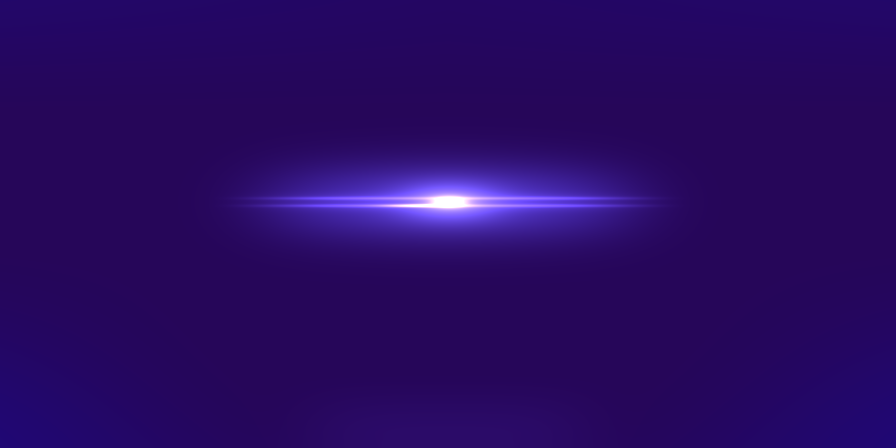
Write a Shadertoy shader that draws this background.

```glsl
// A horizontal lens flare on deep violet: two thin light streaks cross a small
// white core inside a wide, soft haze. Everything is a sum of smooth falloffs,
// measured in canvas heights, over a background that turns bluer at the corners.

const vec3 VIOLET      = vec3(0.148, 0.022, 0.348);
const vec3 CORNER_BLUE = vec3(0.125, 0.030, 0.460);
const vec3 HAZE_COLOR  = vec3(0.120, 0.135, 0.340);
const vec3 GLOW_COLOR  = vec3(0.270, 0.270, 0.480);
const vec3 LINE_COLOR  = vec3(0.230, 0.190, 0.480);
const vec3 CORE_COLOR  = vec3(1.000, 0.900, 0.750);
const vec3 FLOOR_COLOR = vec3(0.020, 0.020, 0.060);

const vec2  FLARE_POS   = vec2(0.003, 0.549);  // x from the canvas centre
const vec2  HAZE_SIZE   = vec2(0.410, 0.083);
const vec2  GLOW_SIZE   = vec2(0.110, 0.042);
const vec2  CORE_SIZE   = vec2(0.030, 0.010);
const float LINE_OFFSET = 0.0083;              // streaks above and below the core
const float LINE_WIDTH  = 0.0036;
const float LINE_REACH  = 0.545;
const float SPARK_X     = -0.065;              // hot part of the lower streak
const float SPARK_REACH = 0.075;

float gauss(float d) { return exp(-d * d); }

// Round falloff stretched to an elliptical size.
float softSpot(vec2 p, vec2 size) { return gauss(length(p / size)); }

vec3 background(vec2 p) {
    float side = abs(p.x);
    float lowCorner = smoothstep(0.55, 1.25, length(vec2(side, (0.5 - p.y) * 1.15)))
                    * smoothstep(0.48, 0.0, p.y);
    float topEdge = smoothstep(0.72, 1.05, p.y) * (0.35 + 0.25 * side);
    vec3 color = mix(VIOLET, CORNER_BLUE, clamp(lowCorner + topEdge, 0.0, 1.0));

    // Faint pool of light on the lower edge.
    float pool = smoothstep(0.18, 0.03, p.y) * exp(-pow(side / 0.32, 4.0));
    return color + FLOOR_COLOR * pool;
}

// Both streaks taper to their tips; the lower one carries a white spark.
vec3 streaks(vec2 p) {
    float taper = smoothstep(LINE_REACH, 0.10, abs(p.x));
    vec3 light = vec3(0.0);
    for (int i = 0; i < 2; i++) {
        float side = float(2 * i - 1);
        float d = p.y - side * LINE_OFFSET;
        float thin = gauss(d / LINE_WIDTH);
        float halo = 0.30 * gauss(d / (LINE_WIDTH * 3.5));
        light += LINE_COLOR * taper * (thin + halo);
        if (i == 0) {
            light += CORE_COLOR * 0.55 * thin * gauss((p.x - SPARK_X) / SPARK_REACH);
        }
    }
    return light;
}

vec3 flare(vec2 p) {
    float haze = exp(-pow(abs(p.x) / HAZE_SIZE.x, 4.0)) * gauss(p.y / HAZE_SIZE.y);
    float glow = softSpot(p, GLOW_SIZE) + 0.25 * softSpot(p, GLOW_SIZE * 2.0);
    float core = softSpot(p, CORE_SIZE) + 0.25 * softSpot(p, CORE_SIZE * 2.0);
    return HAZE_COLOR * haze + GLOW_COLOR * glow + CORE_COLOR * core + streaks(p);
}

void mainImage(out vec4 fragColor, in vec2 fragCoord) {
    // Heights run 0 to 1; x is zero on the vertical centre line.
    vec2 p = vec2(fragCoord.x - 0.5 * iResolution.x, fragCoord.y) / iResolution.y;
    vec3 color = background(p) + flare(p - FLARE_POS);
    fragColor = vec4(clamp(color, 0.0, 1.0), 1.0);
}
```
